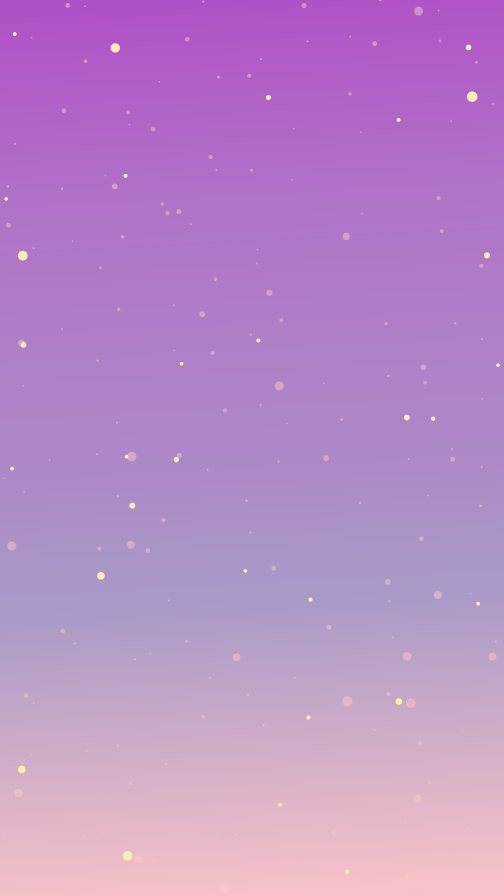
Reproduce this background procedurally as a Shadertoy shader.

```glsl
// A dusk sky fading from violet through dusty lavender to pale rose,
// sprinkled with small soft dots. The sky is a chain of blended stops;
// each layer of dots is a jittered cellular grid with random radii.

const vec3 VIOLET   = vec3(0.69, 0.32, 0.78);
const vec3 ORCHID   = vec3(0.69, 0.45, 0.78);
const vec3 MAUVE    = vec3(0.68, 0.53, 0.78);
const vec3 LAVENDER = vec3(0.66, 0.60, 0.78);
const vec3 ROSE     = vec3(0.97, 0.76, 0.78);
const vec3 BLUSH    = vec3(0.98, 0.79, 0.79);
const vec3 CREAM    = vec3(1.00, 0.93, 0.70);

const float LAVENDER_HEIGHT = 0.33;
const float MAUVE_HEIGHT    = 0.51;
const float ORCHID_HEIGHT   = 0.78;
const float SKY_TILT        = 0.03;
const float BLUSH_OPACITY   = 0.50;

// Three random values per cell, without trigonometry
vec3 hash32(vec2 cell) {
    vec3 q = fract(vec3(cell.xyx) * vec3(0.1031, 0.1030, 0.0973));
    q += dot(q, q.yxz + 33.33);
    return fract((q.xxy + q.yzz) * q.zyx);
}

vec3 skyColor(float height) {
    vec3 sky = mix(ROSE, LAVENDER, clamp(height / LAVENDER_HEIGHT, 0.0, 1.0));
    sky = mix(sky, MAUVE, smoothstep(LAVENDER_HEIGHT, MAUVE_HEIGHT, height));
    float toOrchid = (height - MAUVE_HEIGHT) / (ORCHID_HEIGHT - MAUVE_HEIGHT);
    sky = mix(sky, ORCHID, clamp(toOrchid, 0.0, 1.0));
    float toViolet = (height - ORCHID_HEIGHT) / (1.0 - ORCHID_HEIGHT);
    return mix(sky, VIOLET, clamp(toViolet, 0.0, 1.0));
}

// Coverage of one dot layer; lengths are fractions of the canvas width
float dots(vec2 p, float cells, float density, vec2 radii, float seed) {
    vec2 cell = floor(p * cells);
    vec3 place = hash32(cell + seed);
    vec3 trait = hash32(cell + seed + 71.7);
    float radius = mix(radii.x, radii.y, trait.y * trait.y * trait.y);
    float margin = radius + 0.003;
    vec2 center = mix(vec2(margin), vec2(1.0 / cells - margin), place.xy);
    float dist = length(p - cell / cells - center) - radius;
    float edge = 0.7 / iResolution.x;
    return step(trait.x, density) * (1.0 - smoothstep(-edge, edge, dist));
}

void mainImage(out vec4 fragColor, in vec2 fragCoord) {
    vec2 uv = fragCoord / iResolution.xy;
    vec2 p = fragCoord / iResolution.x;

    // Slightly slanted sky
    vec3 color = skyColor(uv.y - SKY_TILT * (uv.x - 0.5));

    // Translucent blush dots: fine dust, then larger flecks
    float dust = dots(p, 11.0, 0.55, vec2(0.0015, 0.0045), 13.0);
    float flecks = dots(p, 7.0, 0.50, vec2(0.0045, 0.0105), 37.0);
    color = mix(color, BLUSH, BLUSH_OPACITY * max(dust, flecks));

    // Bright cream dots
    float lights = dots(p, 6.0, 0.48, vec2(0.0035, 0.0105), 5.0);
    color = mix(color, CREAM, lights);

    fragColor = vec4(color, 1.0);
}
```
